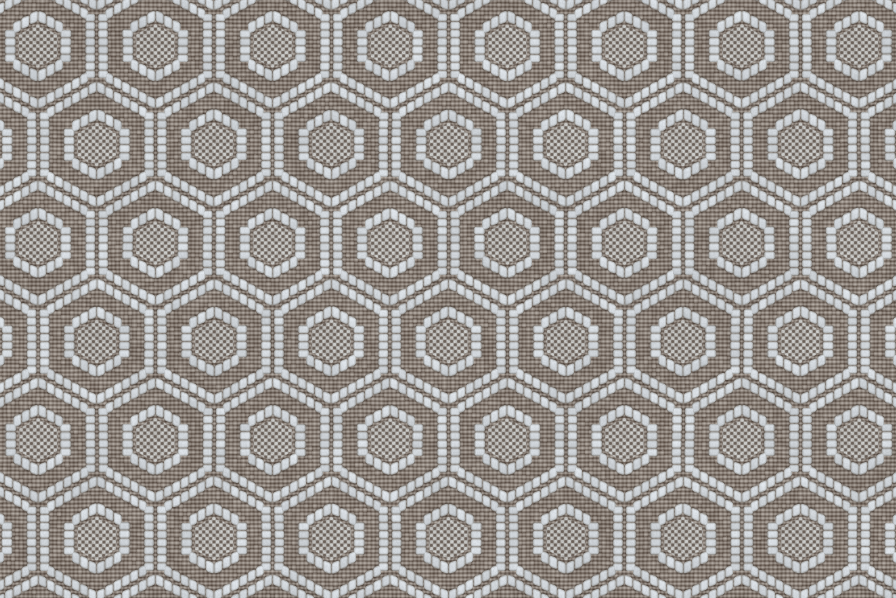
Give the GLSL for this texture, as a WebGL 2 fragment shader.

```glsl
#version 300 es
precision highp float;
// Woven fabric of interlocking hexagons: each cell has a beaded pale outline,
// a beaded inner ring and a speckled heart on a fine brown ground weave.
// A hexagonal lattice is folded into one cell, where beads follow the edges.
uniform vec2 u_resolution;
out vec4 fragColor;

const float TAU = 6.2831853;
const float ROW = 0.8660254;          // row spacing of a unit hexagon lattice
const float COLUMNS = 7.64;           // hexagons across the canvas
const float SQUASH = 1.031;           // hexagons are slightly flattened
const vec2 FIRST_CENTER = vec2(0.825, 0.523);
const float BEAD = 1.0 / 14.0;        // bead spacing, fourteen to a cell

const vec3 YARN_LIGHT = vec3(0.83, 0.85, 0.87);
const vec3 YARN_EDGE = vec3(0.62, 0.62, 0.61);
const vec3 GROUND_LIGHT = vec3(0.71, 0.68, 0.65);
const vec3 GROUND_DARK = vec3(0.33, 0.28, 0.245);
const vec3 HEART_LIGHT = vec3(0.77, 0.77, 0.76);
const vec3 HEART_DARK = vec3(0.42, 0.38, 0.35);

float hash(vec2 p) {
  return fract(sin(dot(p, vec2(127.1, 311.7))) * 43758.5453);
}

float noise(vec2 p) {
  vec2 i = floor(p), f = fract(p);
  f = f * f * (3.0 - 2.0 * f);
  return mix(mix(hash(i), hash(i + vec2(1, 0)), f.x),
             mix(hash(i + vec2(0, 1)), hash(i + vec2(1, 1)), f.x), f.y);
}

// Offset from the nearest hexagon center
vec2 hexCell(vec2 p) {
  vec2 period = vec2(1.0, 2.0 * ROW);
  vec2 a = mod(p + 0.5 * period, period) - 0.5 * period;
  vec2 b = mod(p, period) - 0.5 * period;
  return dot(a, a) < dot(b, b) ? a : b;
}

float hexRadius(vec2 q) {
  return max(q.x, 0.5 * q.x + ROW * q.y);
}

float roundBox(vec2 p, vec2 size, float r) {
  return length(max(abs(p) - size + r, 0.0)) - r;
}

// Beads along a hexagon of given apothem: x is distance, yz the bead center
vec3 beadedHex(vec2 q, float apothem, float halfWidth) {
  vec2 snapped = (floor(q / BEAD) + 0.5) * BEAD;
  vec2 side = vec2(apothem, snapped.y);
  vec2 slope = vec2(snapped.x, (apothem - 0.5 * snapped.x) / ROW);
  vec2 leaning = q - slope;
  leaning.y += 0.4 * leaning.x;       // sloping beads lean into the line
  float dSide = roundBox(q - side, vec2(halfWidth, 0.0345), 0.022);
  float dSlope = roundBox(leaning, vec2(0.0355, halfWidth * 1.08), 0.024);
  if (side.y > apothem * 0.577 + 0.03) dSide = 1.0;
  if (slope.x > apothem - 0.02) dSlope = 1.0;
  return dSide < dSlope ? vec3(dSide, side) : vec3(dSlope, slope);
}

// Horizontal ribs crossed by finer columns
vec3 groundWeave(vec2 p) {
  float rib = 0.5 + 0.5 * cos(TAU * p.y * 24.0 / ROW);
  float column = 0.5 + 0.5 * cos(TAU * p.x * 28.0);
  float stitch = hash(floor(p * vec2(28.0, 24.0 / ROW) + 0.5));
  float height = 0.5 * rib + 0.26 * column + 0.24 * stitch;
  return mix(GROUND_DARK, GROUND_LIGHT, height);
}

// Fine checkered pale specks
vec3 heartWeave(vec2 p) {
  vec2 wave = cos(0.5 * TAU * p * vec2(34.0, 34.0));
  float speck = smoothstep(-0.8, 0.6, wave.x * wave.y);
  speck *= 0.85 + 0.25 * hash(floor(p * 34.0));
  return mix(HEART_DARK, HEART_LIGHT, speck);
}

void main() {
  float pixel = COLUMNS / u_resolution.x;
  vec2 p = gl_FragCoord.xy * pixel * vec2(1.0, SQUASH) - FIRST_CENTER;
  // Hand-woven unevenness
  p += 0.006 * (vec2(noise(p * 4.0), noise(p * 4.0 + 37.0)) - 0.5);

  vec2 local = hexCell(p);
  vec2 q = abs(local);

  // Ground and heart
  float heart = smoothstep(pixel, -pixel, hexRadius(q) - 0.168);
  vec3 color = mix(groundWeave(p), heartWeave(local), heart);

  // Outline and inner ring
  vec3 outline = beadedHex(q, 0.445, 0.042);
  vec3 ring = beadedHex(q, 0.235, 0.046);
  vec3 bead = outline.x < ring.x ? outline : ring;

  // Contact shadow, then rounded yarn with its own tone
  color *= 1.0 - 0.14 * smoothstep(0.022, 0.0, bead.x);
  vec2 beadId = floor((p - local + sign(local) * bead.yz) * 64.0 + 0.5);
  float tone = 0.95 + 0.08 * hash(beadId);
  float fiber = 0.97 + 0.06 * noise(p * vec2(130.0, 90.0));
  float dome = smoothstep(0.004, -0.02, bead.x);
  float lit = 1.0 + 0.8 * (local.y - sign(local.y) * bead.z);
  vec3 yarn = mix(YARN_EDGE, YARN_LIGHT, dome) * tone * fiber * lit;
  color = mix(color, yarn, smoothstep(0.7 * pixel, -0.7 * pixel, bead.x));

  // Faint wear across the cloth
  color *= 0.985 + 0.03 * noise(p * 1.7 + 11.0);
  fragColor = vec4(color, 1.0);
}
```
